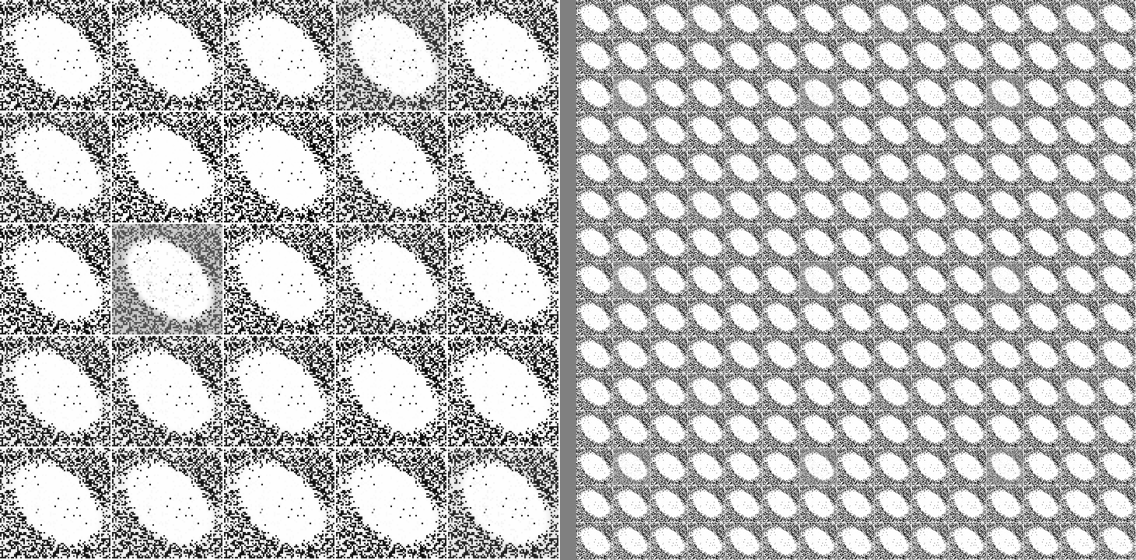
Left: one tile. Right: repeated 3 by 3.
Reproduce this pattern procedurally as a WebGL 2 fragment shader.

```glsl
#version 300 es
precision highp float;
// A 5 by 5 grid of square tiles: a white tilted ellipse in black and white grain.
// Every tile shares one grain, built from hashed dots that are blended softly;
// thin white lines part the tiles, and a few tiles fade towards grey.

uniform vec2 u_resolution;
out vec4 outColor;

const float TILES = 5.0;
const float DOTS = 72.0;            // grain dots across one tile
const float DOT_BLEND = 0.7;        // soft edge between dots, in dots
const vec3 INK = vec3(0.02);
const vec3 PAPER = vec3(0.995);
const float FADED_GREY = 0.6;
const vec2 ELLIPSE_CENTER = vec2(0.51, 0.505);
const vec2 ELLIPSE_RADII = vec2(0.415, 0.27);
const float ELLIPSE_TILT = -0.73;
const float DIAGONAL_FADE[5] = float[5](0.0, 1.0, 0.0, 0.55, 0.35);

float hash(vec2 p) {
  return fract(sin(dot(p, vec2(127.1, 311.7))) * 43758.5453);
}

float blob(vec2 p, vec2 center, float radius) {
  vec2 d = (p - center) / radius;
  return exp(-dot(d, d));
}

// Normalised distance: 1 on the outline of the ellipse
float ellipseDistance(vec2 p, vec2 center, vec2 radii, float tilt) {
  float c = cos(tilt), s = sin(tilt);
  vec2 d = p - center;
  return length(vec2(c * d.x + s * d.y, c * d.y - s * d.x) / radii);
}

// Fading rings that lend the grain a faint swirl
float rings(vec2 p, vec2 center) {
  float r = length(p - center) * DOTS;
  return cos(1.5 * r) * exp(-r / 9.0);
}

// How far a tile fades: strong on one diagonal, slight elsewhere
float tileFade(vec2 tile) {
  bool onDiagonal = mod(tile.y - tile.x, TILES) == 1.0;
  float slight = 0.25 * hash(tile + 17.0);
  return onDiagonal ? max(DIAGONAL_FADE[int(tile.x)], slight) : slight;
}

// Brightness of one grain dot, wrapped over the canvas
float grainDot(vec2 index) {
  index = mod(index, TILES * DOTS);
  vec2 tile = floor((index + 0.5) / DOTS);
  vec2 local = index - tile * DOTS;
  if (local.x > DOTS - 1.5 || local.y < 0.5) return 1.0;   // parting lines

  vec2 p = (local + 0.5) / DOTS;
  float d = ellipseDistance(p, ELLIPSE_CENTER, ELLIPSE_RADII, ELLIPSE_TILT);
  float cover = smoothstep(0.95, 1.2, d);

  // Share of black dots: thin at the two sides, dense at the upper right
  float sides = blob(p, vec2(0.08, 0.66), 0.11) + blob(p, vec2(0.92, 0.35), 0.11);
  float dense = blob(p, vec2(0.82, 0.68), 0.15);
  float swirl = rings(p, vec2(0.21, 0.17)) + rings(p, vec2(0.87, 0.18));
  float black = cover * (0.47 - 0.28 * sides + 0.16 * dense + 0.3 * swirl);
  black += 0.004 * step(0.5, d);

  float h = hash(local + 3.0);
  float fade = tileFade(tile);
  float value = smoothstep(black - 0.03 * cover, black + 0.03 * cover + 0.001, h);
  value = min(value, 1.0 - 0.1 * fade * step(h, 0.12));    // pale specks
  return mix(value, FADED_GREY, 0.5 * fade * cover);
}

// Box filtered blend of the four nearest dots
float softGrain(vec2 p, float blend) {
  vec2 corner = floor(p + 0.5);
  vec2 t = clamp((p - corner) / blend + 0.5, 0.0, 1.0);
  float low = mix(grainDot(corner - 1.0), grainDot(corner - vec2(0.0, 1.0)), t.x);
  float high = mix(grainDot(corner - vec2(1.0, 0.0)), grainDot(corner), t.x);
  return mix(low, high, t.y);
}

void main() {
  vec2 uv = gl_FragCoord.xy / u_resolution;
  float pixelInDots = TILES * DOTS / min(u_resolution.x, u_resolution.y);
  float blend = clamp(pixelInDots, DOT_BLEND, 1.0);
  float value = softGrain(uv * TILES * DOTS, blend);
  outColor = vec4(mix(INK, PAPER, value), 1.0);
}
```
